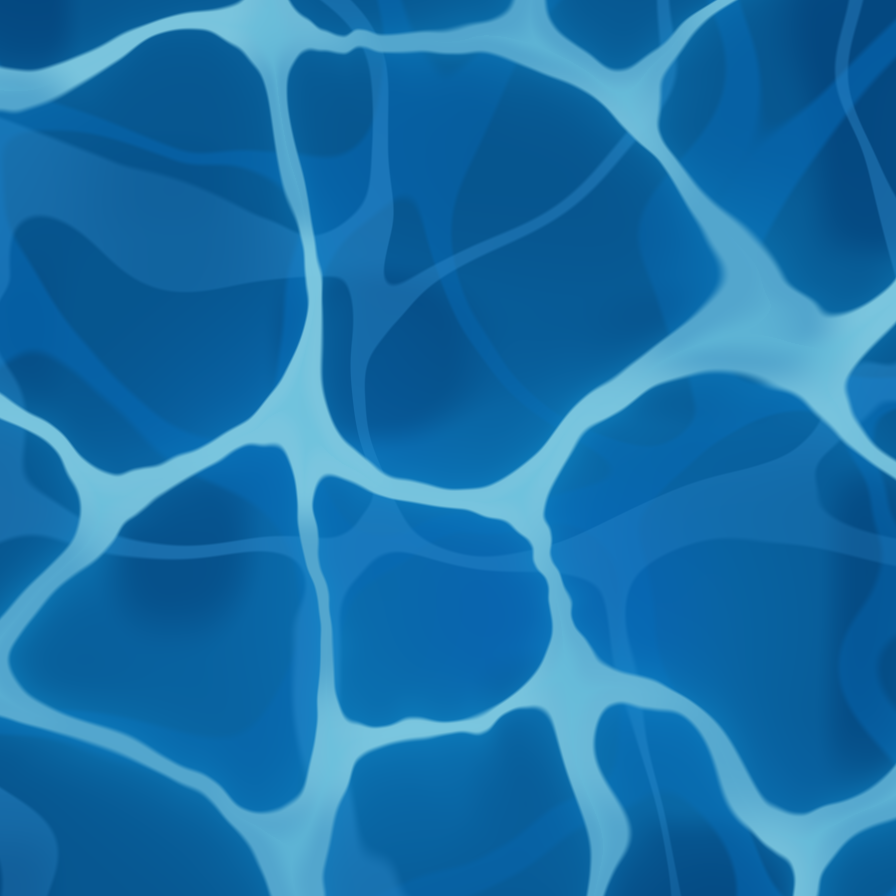
Write a WebGL 2 fragment shader that draws this texture.

```glsl
#version 300 es
precision highp float;
// Sunlit pool water: a bright caustic web over two fainter, drifting webs.
uniform vec2 u_resolution;
out vec4 fragColor;

vec2 hash2(vec2 p) {
    vec3 q = fract(p.xyx * vec3(0.1031, 0.1030, 0.0973));
    q += dot(q, q.yzx + 33.33);
    return fract((q.xx + q.yz) * q.zy);
}

// Two independent channels of smooth value noise, each 0 to 1.
vec2 noise2(vec2 p) {
    vec2 i = floor(p), f = fract(p);
    f = f * f * f * (f * (f * 6.0 - 15.0) + 10.0);
    return mix(mix(hash2(i), hash2(i + vec2(1, 0)), f.x),
               mix(hash2(i + vec2(0, 1)), hash2(i + vec2(1, 1)), f.x), f.y);
}

vec2 warp(vec2 p, float frequency, float amount) {
    return p + amount * (noise2(p * frequency + 40.0) - 0.5);
}

vec2 site(vec2 cell) {
    return cell + 0.5 + 0.76 * (hash2(cell + 17.0) - 0.5);
}

// Distance to the cell borders; the smooth minimum rounds the cell corners,
// so the strands swell where they meet.
float webDistance(vec2 p, float rounding) {
    vec2 base = floor(p), nearCell = base, nearest = vec2(9.0);
    for (int y = -1; y <= 1; y++)
    for (int x = -1; x <= 1; x++) {
        vec2 cell = base + vec2(x, y);
        vec2 toSite = site(cell) - p;
        if (dot(toSite, toSite) < dot(nearest, nearest)) {
            nearest = toSite;
            nearCell = cell;
        }
    }
    float sum = 0.0;
    for (int y = -2; y <= 2; y++)
    for (int x = -2; x <= 2; x++) {
        if (x == 0 && y == 0) continue;
        vec2 other = site(nearCell + vec2(x, y)) - p;
        float border = dot(0.5 * (nearest + other), normalize(other - nearest));
        sum += exp(-rounding * border);
    }
    return -log(sum) / rounding;
}

float strand(float d, float halfWidth, float softness) {
    return 1.0 - smoothstep(halfWidth - softness, halfWidth + softness, d);
}

void main() {
    vec2 uv = gl_FragCoord.xy / min(u_resolution.x, u_resolution.y);
    vec2 broad = noise2(uv * 3.1 + 5.0);
    vec2 patches = noise2(uv * 5.0 + 21.0);

    // Water body: dark patches and a soft light pool low in the middle
    float pool = 1.0 - smoothstep(0.08, 0.52, length((uv - vec2(0.53, 0.30)) * vec2(0.9, 1.0)));
    float light = clamp(pool * (0.65 + 0.6 * broad.x), 0.0, 1.0);
    vec3 color = mix(vec3(0.025, 0.335, 0.56), vec3(0.04, 0.43, 0.69), light);
    color = mix(color, vec3(0.03, 0.38, 0.70), 0.6 * pool * smoothstep(0.45, 0.8, broad.y));
    color = mix(color, vec3(0.015, 0.27, 0.49), 0.85 * smoothstep(0.5, 0.78, patches.x) * (1.0 - 0.5 * pool));

    // Deepest web, barely lighter than the water
    vec2 deepPos = warp(warp(uv, 3.0, 0.28), 9.0, 0.03) * 2.7 + vec2(31.3, 8.6);
    float deep = strand(webDistance(deepPos, 12.0), 0.018 + 0.035 * patches.y, 0.012);
    color = mix(color, vec3(0.02, 0.41, 0.71), deep * (0.3 + 0.35 * broad.y));

    // Middle web, stretched into long swooping ribbons
    vec2 ribbonPos = warp(warp(uv.yx, 3.6, 0.38), 8.0, 0.05) * vec2(2.0, 2.7) + vec2(12.4, 53.7);
    float ribbon = strand(webDistance(ribbonPos, 11.0), 0.008 + 0.045 * broad.x, 0.008);
    color = mix(color, vec3(0.20, 0.56, 0.82), ribbon * (0.22 + 0.3 * patches.y));

    // Bright surface web with its glow
    vec2 topPos = warp(warp(uv, 4.2, 0.17), 24.0, 0.012) * 2.75 + vec2(3.2, 71.4);
    float d = webDistance(topPos, 12.5);
    float glowNoise = noise2(uv * 4.0 + 63.0).x;
    float glow = exp(-max(d, 0.0) * 13.0);
    color = mix(color, vec3(0.06, 0.55, 0.80), glow * (0.25 + 0.45 * glowNoise));

    float halfWidth = 0.013 + 0.018 * noise2(uv * 7.0 + 90.0).y;
    float top = strand(d, halfWidth, 0.008);
    vec3 foam = mix(vec3(0.34, 0.66, 0.81), vec3(0.50, 0.79, 0.88), smoothstep(0.25, 0.75, noise2(uv * 6.0 + 77.0).x));
    foam = mix(foam, vec3(0.42, 0.77, 0.87), 0.5 * smoothstep(0.0, 0.06, -d));
    color = mix(color, foam, top * 0.95);

    fragColor = vec4(color, 1.0);
}
```
